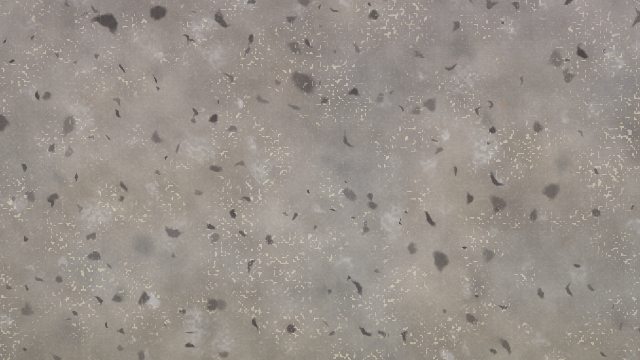
Give the GLSL for this texture, as a Shadertoy shader.

```glsl
// Weathered grey-beige stone with pale mineral patches, dark flecks and tiny glints.

float hash(vec2 p) {
    return fract(sin(dot(p, vec2(127.1, 311.7))) * 43758.5453);
}

float noise(vec2 p) {
    vec2 i = floor(p), f = fract(p);
    f = f * f * (3.0 - 2.0 * f);
    return mix(mix(hash(i), hash(i + vec2(1, 0)), f.x),
               mix(hash(i + vec2(0, 1)), hash(i + vec2(1, 1)), f.x), f.y);
}

float fbm(vec2 p) {
    float sum = 0.0, amp = 0.5;
    for (int i = 0; i < 4; i++) {
        sum += amp * noise(p);
        p = mat2(1.6, 1.2, -1.2, 1.6) * p + 7.3;
        amp *= 0.5;
    }
    return sum / 0.9375;
}

// Scattered bent ellipses, one per occupied grid cell; returns coverage 0..1
float scatter(vec2 p, float cells, float share, vec2 radii, float stretch, float soft) {
    p *= cells;
    vec2 home = floor(p);
    float cover = 0.0;
    for (int y = -1; y <= 1; y++)
    for (int x = -1; x <= 1; x++) {
        vec2 id = home + vec2(x, y) + cells * 17.0;
        if (hash(id) > share) continue;
        vec2 d = p + cells * 17.0 - id - vec2(hash(id + 3.1), hash(id + 5.7));
        float angle = -0.95 + 2.2 * (hash(id + 8.3) - 0.5);
        float c = cos(angle), s = sin(angle);
        d = vec2(c * d.x + s * d.y, c * d.y - s * d.x);
        float size = hash(id + 11.9);
        float r = mix(radii.x, radii.y, size * size);
        d.y += (hash(id + 13.3) - 0.5) * d.x * d.x / r;
        d.y *= mix(1.0, stretch, hash(id + 17.7));
        float shape = 1.0 - smoothstep(1.0 - soft, 1.0 + soft, length(d) / r);
        cover = max(cover, shape * mix(0.35, 1.0, hash(id + 19.1)));
    }
    return cover;
}

void mainImage(out vec4 fragColor, in vec2 fragCoord) {
    vec2 uv = fragCoord / iResolution.xy;
    vec2 p = fragCoord / iResolution.y;

    // Cloudy ground: mauve above, olive below
    vec3 color = mix(vec3(0.595, 0.57, 0.53), vec3(0.59, 0.56, 0.55), uv.y);
    color += 0.13 * (fbm(p * 5.0) - 0.5);
    color += 0.09 * (fbm(p * 21.0 + 4.0) - 0.5);
    color += vec3(0.03, 0.0, -0.04) * (fbm(p * 4.0 + 31.0) - 0.5);

    // Ragged offsets for the outlines
    vec2 ragged = vec2(fbm(p * 45.0), fbm(p * 45.0 + 19.0)) - 0.5;
    vec2 q = p + 0.022 * ragged;

    // Pale mineral patches with a powdery texture
    float powder = smoothstep(0.25, 0.75, noise(p * 130.0));
    float patches = scatter(q + 0.02 * ragged, 7.0, 0.55, vec2(0.1, 0.34), 2.0, 0.7);
    patches = max(patches, scatter(q + 2.3, 3.0, 0.13, vec2(0.1, 0.2), 1.8, 0.6));
    color = mix(color, vec3(0.75, 0.745, 0.75), patches * mix(0.25, 0.72, powder));
    float chips = scatter(q + 5.1, 4.0, 0.12, vec2(0.06, 0.13), 2.2, 0.4);
    color = mix(color, vec3(0.78, 0.77, 0.79), 0.75 * chips);

    // Dim smudges, then dark flecks leaning down to the right
    float smudges = scatter(q + 9.4, 6.0, 0.3, vec2(0.12, 0.26), 1.8, 0.8);
    color = mix(color, vec3(0.42, 0.41, 0.40), 0.45 * smudges);
    float flecks = scatter(q + 3.7, 11.0, 0.42, vec2(0.09, 0.3), 4.0, 0.4);
    flecks = max(flecks, scatter(q + 6.2, 16.0, 0.22, vec2(0.09, 0.26), 2.5, 0.4));
    flecks = max(flecks, scatter(q + 1.6, 4.0, 0.18, vec2(0.07, 0.16), 2.2, 0.3));
    color = mix(color, vec3(0.27, 0.25, 0.25), 0.85 * flecks);

    // A rare rusty stain
    float rust = scatter(q + 7.7, 3.0, 0.05, vec2(0.03, 0.05), 1.5, 0.6);
    color = mix(color, vec3(0.72, 0.48, 0.40), 0.6 * rust);

    // Clustered glints, faintly tinted
    float cluster = smoothstep(0.42, 0.7, fbm(p * 13.0 + 52.0));
    float glint = smoothstep(0.68, 0.9, noise(p * 190.0 + 8.0)) * (0.15 + cluster);
    vec3 tint = mix(vec3(0.85, 0.83, 0.66), vec3(0.82, 0.75, 0.76), noise(p * 110.0));
    color = mix(color, tint, 0.7 * min(glint, 1.0) * (1.0 - 0.8 * flecks));

    // Fine grain and darker corners
    color += 0.035 * (noise(p * 260.0) - 0.5);
    vec2 edge = uv - 0.5;
    color *= 1.03 - 0.15 * dot(edge, edge);

    fragColor = vec4(color, 1.0);
}
```
